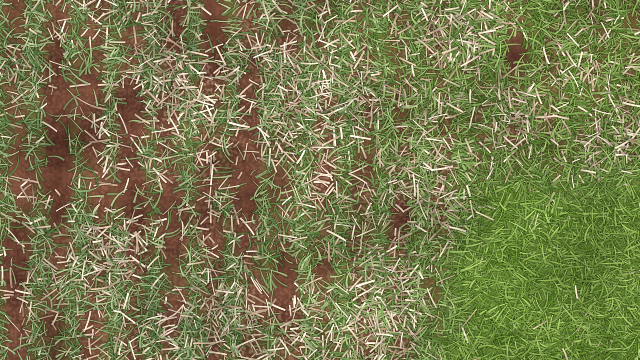
Write a Shadertoy shader that draws this texture.

```glsl
#define ROW_GAP 0.1065
#define ROW_PHASE 0.104
#define CELLS 28.0
#define LAYERS 18
#define GRASS_SIZE vec2(0.028, 0.0029)
#define STRAW_SIZE vec2(0.025, 0.0024)
#define SHADOW 0.22
#define CONTRAST 1.32

const float TAU = 6.28319;
// Straw heaps: centre and radius
const vec3 HEAPS[9] = vec3[9](
    vec3(0.88, 0.74, 0.13), vec3(1.43, 0.67, 0.08), vec3(1.05, 0.15, 0.12),
    vec3(0.68, 0.10, 0.11), vec3(0.54, 0.75, 0.10), vec3(0.34, 0.32, 0.10),
    vec3(1.18, 0.47, 0.11), vec3(1.70, 0.60, 0.09), vec3(1.29, 0.92, 0.10));
// Bare soil: centre and radius
const vec3 BARE[11] = vec3[11](
    vec3(0.19, 0.70, 0.08), vec3(0.37, 0.69, 0.06), vec3(0.68, 0.54, 0.10),
    vec3(0.34, 0.48, 0.07), vec3(0.15, 0.50, 0.07), vec3(0.47, 0.39, 0.08),
    vec3(0.76, 0.18, 0.06), vec3(0.03, 0.28, 0.06), vec3(1.43, 0.85, 0.05),
    vec3(1.11, 0.40, 0.05), vec3(0.61, 0.91, 0.06));

vec4 hash4(vec3 p) {
    vec4 q = fract(p.xyzx * vec4(0.1031, 0.1030, 0.0973, 0.1099));
    q += dot(q, q.wzxy + 33.33);
    return fract((q.xxyz + q.yzzw) * q.zywx);
}

float gradientDot(vec2 cell, vec2 offset) {
    float a = TAU * hash4(vec3(cell + 50.0, 7.0)).x;
    return dot(vec2(cos(a), sin(a)), offset);
}

float gradientNoise(vec2 p) {
    vec2 i = floor(p), f = p - i, e = vec2(1.0, 0.0);
    vec2 u = f * f * f * (f * (f * 6.0 - 15.0) + 10.0);
    return mix(mix(gradientDot(i, f), gradientDot(i + e, f - e), u.x),
               mix(gradientDot(i + e.yx, f - e.yx), gradientDot(i + 1.0, f - 1.0), u.x), u.y);
}

float spot(vec2 p, vec3 s, vec2 stretch) {
    vec2 q = (p - s.xy) / (s.z * stretch);
    return exp(-dot(q, q));
}

// Thick meadow in the lower right corner
float meadow(vec2 p) {
    float wobble = 0.07 * gradientNoise(p * 6.0);
    float side = smoothstep(-0.09, 0.10, p.x - 1.20 - 0.16 * p.y + wobble);
    return side * smoothstep(0.08, -0.08, p.y - 0.51 + wobble);
}

float bareness(vec2 p) {
    float b = 0.0;
    for (int i = 0; i < 11; i++) b += spot(p, BARE[i], vec2(0.85, 1.3));
    return min(b, 1.0);
}

// Sown rows, closing up towards the right
float grassDensity(vec2 p, float lush) {
    float drift = 0.010 * sin(p.y * 9.0 + p.x * 5.0);
    float row = 0.5 + 0.5 * cos(TAU * (p.x + drift - ROW_PHASE) / ROW_GAP);
    float d = 0.15 + 0.58 * row * row + 0.45 * gradientNoise(p * 7.0 + 3.0)
            + 0.36 * smoothstep(0.65, 1.5, p.x) - 0.5 * bareness(p);
    return mix(clamp(d, 0.04, 0.92), 1.0, lush);
}

float strawDensity(vec2 p, float lush) {
    float d = 0.27 + 0.45 * gradientNoise(p * 6.0 + 11.0) - 0.22 * bareness(p);
    for (int i = 0; i < 9; i++) d += 0.65 * spot(p, HEAPS[i], vec2(1.0));
    return d * mix(0.5, 1.0, smoothstep(0.0, 0.35, p.x)) * (1.0 - 0.94 * lush);
}

// Soil with crumbs and pale litter
vec3 soil(vec2 p, float litter) {
    float fine = gradientNoise(p * 110.0);
    float n = gradientNoise(p * 9.0) + 0.6 * gradientNoise(p * 34.0) + 0.5 * fine;
    vec3 earth = vec3(0.38, 0.265, 0.20) * (1.0 + 0.25 * n);
    float flecks = smoothstep(-0.1, 0.4, fine + 0.5 * gradientNoise(p * 60.0));
    return mix(earth, vec3(0.62, 0.55, 0.44), 0.8 * clamp(litter, 0.0, 1.0) * flecks);
}

// One scattered layer of curved, tapering grass blades or straw stalks
void scatter(inout vec3 col, vec2 p, float layer, bool straw, float soft) {
    vec2 shift = hash4(vec3(layer, 3.0, 9.0)).xy;
    vec2 base = floor(p * CELLS + shift);
    for (int k = 0; k < 9; k++) {
        vec2 id = base + vec2(k % 3 - 1, k / 3 - 1);
        vec4 r = hash4(vec3(id + 20.0, layer * 5.0 + 1.0));
        vec4 v = hash4(vec3(id + 70.0, layer * 3.0 + 2.0));
        vec2 q = p - (id + r.xy - shift) / CELLS;
        float angle = straw ? TAU * r.w : TAU * 0.25 + (r.w - 0.5) * 3.4;
        float c = cos(angle), s = sin(angle);
        vec2 l = vec2(c * q.x + s * q.y, c * q.y - s * q.x);
        vec2 size = (straw ? STRAW_SIZE : GRASS_SIZE) * (vec2(0.4, 0.55) + vec2(0.85, 0.7) * v.xw);
        float t = l.x / size.x;
        l.y -= (v.y - 0.5) * (straw ? 0.15 : 0.6) * size.x * (t * t - 0.4);
        float taper = (straw ? 0.2 : 0.75) * clamp(0.5 + 0.5 * t, 0.0, 1.0);
        float d = max(abs(l.y) - size.y * (1.0 - taper), abs(l.x) - size.x);
        float shade = smoothstep(0.005, -0.002, d);
        if (shade <= 0.0) continue;
        vec2 centre = p - q;
        float lush = meadow(centre);
        if (r.z > (straw ? strawDensity(centre, lush) : grassDensity(centre, lush))) continue;

        float warm = max(lush, 0.7 * smoothstep(0.5, 1.6, centre.x));
        vec3 green = mix(mix(vec3(0.32, 0.44, 0.23), vec3(0.65, 0.72, 0.52), v.z),
                         mix(vec3(0.33, 0.45, 0.16), vec3(0.60, 0.71, 0.38), v.z), warm);
        vec3 dry = mix(vec3(0.62, 0.54, 0.43), vec3(0.90, 0.86, 0.76), v.z);
        col *= 1.0 - SHADOW * shade;
        col = mix(col, (straw ? dry : green) * (1.0 + 0.12 * t), 0.95 * smoothstep(soft, -soft, d));
    }
}

void mainImage(out vec4 fragColor, in vec2 fragCoord) {
    vec2 p = fragCoord / iResolution.y;
    float soft = max(0.6 / iResolution.y, 0.0014);
    // Ground with a low green undergrowth
    float lush = meadow(p);
    float cover = 0.6 * grassDensity(p, lush) + 0.35 * lush;
    vec3 col = mix(soil(p, strawDensity(p, lush)), vec3(0.38, 0.48, 0.22), cover);
    // Stalks and blades, interleaved from the ground up
    for (int i = 0; i < LAYERS; i++) scatter(col, p, float(i), i % 3 == 2, soft);
    // Uneven light, then tone
    col *= 1.06 + 0.18 * gradientNoise(p * 4.0 + 5.0);
    col = (col - vec3(0.41, 0.43, 0.28)) * CONTRAST + vec3(0.44, 0.458, 0.294);
    fragColor = vec4(clamp(col, 0.0, 1.0), 1.0);
}
```
